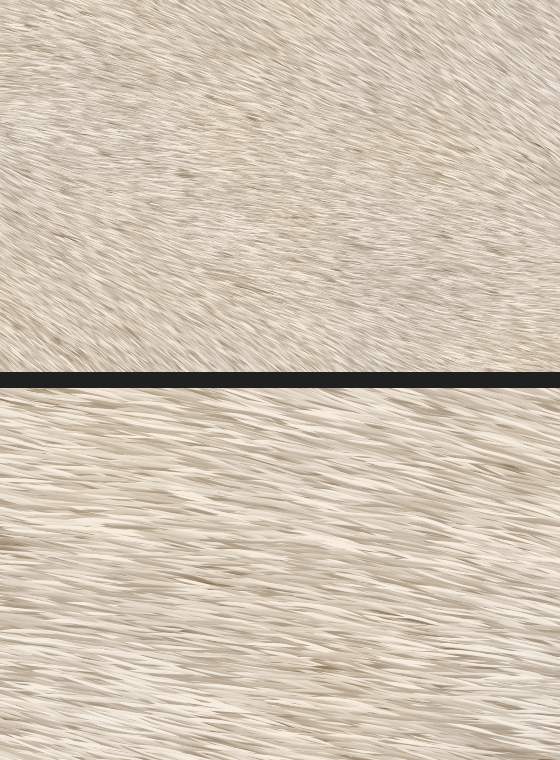
Top: the whole. Bottom: its middle third, enlarged.
This texture is drawn by a WebGL 2 fragment shader. Its source:

```glsl
#version 300 es
precision highp float;
// Short pale animal fur: layered fine hairs combed along a curving flow field.

#define LAYERS 11
#define CELL vec2(0.050, 0.007)
#define HALF_LENGTH 0.047
#define HALF_WIDTH 0.0015
#define TONE_RANGE vec2(0.20, 1.15)
#define LAYER_DARKENING 0.035
#define SIDE_SHADING 0.10
#define PATCH_STRENGTH 0.17
#define SPOT_STRENGTH 0.55
#define SHADOW_COLOR vec3(0.63, 0.56, 0.47)
#define LIGHT_COLOR vec3(0.945, 0.907, 0.857)

uniform vec2 u_resolution;
out vec4 fragColor;

vec4 hash4(vec3 p) {
    vec4 q = fract(p.xyzx * vec4(0.1031, 0.1030, 0.0973, 0.1099));
    q += dot(q, q.wzxy + 33.33);
    return fract((q.xxyz + q.yzzw) * q.zywx);
}

float noise(vec2 p) {
    vec2 i = floor(p), f = fract(p);
    f = f * f * (3.0 - 2.0 * f);
    vec3 o = vec3(0.0, 1.0, 7.0);
    vec3 c = vec3(i + 60.0, 7.0);
    float bottom = mix(hash4(c).x, hash4(c + o.yxx).x, f.x);
    float top = mix(hash4(c + o.xyx).x, hash4(c + o.yyx).x, f.x);
    return mix(bottom, top, f.y);
}

// Downward angle of the coat: nearly level along a diagonal band, steeper beside it.
float flowAngle(vec2 p) {
    float band = abs(p.y - 0.85 + 0.47 * p.x);
    float wave = noise(p * 4.0) - 0.5 + 0.5 * (noise(p * 12.0 + 9.0) - 0.5);
    return radians(8.0 + 29.0 * smoothstep(0.0, 0.6, band) + 12.0 * wave);
}

// Paints one layer of hairs over the tone below it.
float hairLayer(vec2 p, vec2 along, float layer, float under, float pixel) {
    vec2 across = vec2(-along.y, along.x);
    vec2 shifted = p + hash4(vec3(layer, 3.0, 5.0)).xy * CELL * 9.0;
    vec2 home = floor(shifted / CELL);
    float tone = under;
    for (int row = -4; row <= 4; row++) {
        for (int col = -1; col <= 1; col++) {
            vec2 cell = home + vec2(col, row);
            vec4 rnd = hash4(vec3(cell + 20.0, layer * 13.0 + 1.0));
            float extra = fract(rnd.w * 57.0);
            vec2 d = shifted - (cell + rnd.xy) * CELL;

            // Hair frame: x runs from root to tip, with a small skew and bend.
            float x = dot(d, along);
            float u = x / (HALF_LENGTH * mix(0.5, 1.0, rnd.w));
            if (abs(u) > 1.0) continue;
            float skew = fract(rnd.z * 83.0) - 0.5;
            float y = dot(d, across) + skew * 0.24 * x + (extra - 0.5) * 4.0 * x * x;

            float taper = smoothstep(-1.0, -0.3, u) * (1.0 - smoothstep(0.1, 1.0, u));
            float w = HALF_WIDTH * mix(0.6, 1.2, extra) * taper;
            float cover = clamp((w - abs(y)) / pixel + 0.5, 0.0, 1.0);
            cover *= min(1.0, 2.0 * w / pixel);

            float hair = mix(TONE_RANGE.x, TONE_RANGE.y, pow(rnd.z, 0.7));
            hair -= LAYER_DARKENING * (float(LAYERS) - 1.0 - layer);
            hair += SIDE_SHADING * clamp(y / max(w, 0.0005), -1.0, 1.0);
            tone = mix(tone, hair, cover);
        }
    }
    return tone;
}

void main() {
    vec2 p = gl_FragCoord.xy / u_resolution.y;
    float pixel = 1.0 / u_resolution.y;
    float angle = flowAngle(p);
    vec2 along = vec2(cos(angle), -sin(angle));

    // Hairs, from the undercoat up
    float tone = 0.15;
    for (int i = 0; i < LAYERS; i++) {
        tone = hairLayer(p, along, float(i), tone, pixel);
    }

    // Broad soft patches and sparse dark partings in the gaps
    vec2 combed = mat2(0.94, 0.34, -0.34, 0.94) * p;
    float broad = noise(combed * vec2(4.0, 7.0) + 3.0) * 0.5
                + noise(combed * vec2(11.0, 28.0) + 17.0) * 0.5;
    float spot = smoothstep(0.70, 1.0, noise(combed * vec2(17.0, 62.0) + 31.0));
    tone += PATCH_STRENGTH * (broad - 0.5);
    tone -= SPOT_STRENGTH * spot * max(0.95 - tone, 0.0);
    tone = clamp(tone, -0.35, 1.06);

    // Warm tan to cool grey drift
    float warmth = noise(p * 5.0 + 41.0) - 0.5;
    vec3 color = mix(SHADOW_COLOR, LIGHT_COLOR, tone);
    color += warmth * vec3(0.010, 0.0, -0.025);
    fragColor = vec4(clamp(color, 0.0, 1.0), 1.0);
}
```
